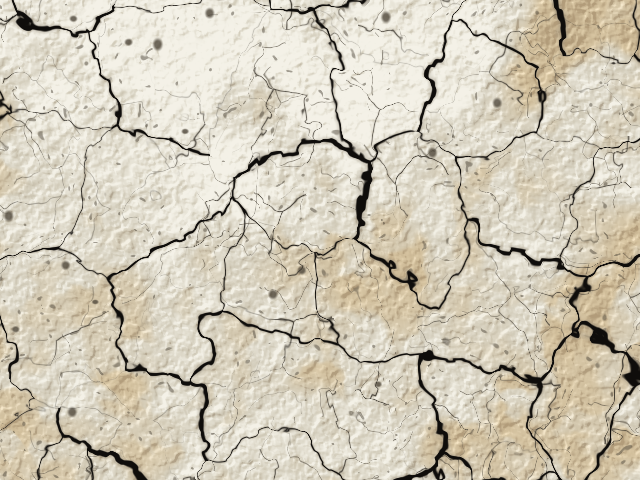
Give the GLSL for this texture, as a WebGL 1 fragment shader.

```glsl
precision highp float;
// Sun-bleached cracked mud: dark branching cracks over pale, gritty, stained plates.

uniform vec2 u_resolution;

#define PLATES 4.3         // main plates per canvas height
#define SHARDS 8.5         // secondary crack cells per canvas height
#define CRACK_WIDTH 0.0050 // half width of the widest crack
#define HAIR_WIDTH 0.0013  // half width of the widest hairline
#define WARP 0.075         // crack wander
#define GRIT 1.55          // relief contrast
#define STAIN 1.15         // stain contrast
#define BLEACHED vec3(0.955, 0.945, 0.905)
#define SAND vec3(0.82, 0.795, 0.725)
#define EARTH vec3(0.69, 0.645, 0.565)
#define SHADOW vec3(0.31, 0.28, 0.23)
#define VOID vec3(0.06, 0.052, 0.042)

vec2 hash2(vec2 cell) {
  vec2 k = vec2(dot(cell, vec2(127.1, 311.7)), dot(cell, vec2(269.5, 183.3)));
  return fract(sin(k) * 43758.5);
}

vec2 seedPoint(vec2 cell) {
  return 0.08 + 0.84 * hash2(cell);
}

// Smooth cellular noise: random cell values blended by distance, two channels.
vec2 cellNoise(vec2 p) {
  vec2 base = floor(p), f = p - base, sum = vec2(0.0);
  float total = 0.0;
  for (int j = -1; j <= 1; j++) {
    for (int i = -1; i <= 1; i++) {
      vec2 o = vec2(float(i), float(j));
      vec2 r = o + seedPoint(base + o) - f;
      float weight = exp(-7.0 * dot(r, r));
      sum += weight * hash2(base + o + 57.0);
      total += weight;
    }
  }
  return sum / total;
}

// Voronoi borders with a random width per border: x = crack, y = soft rim.
vec2 crackNet(vec2 p, float cells, float halfWidth, float gaps, float soft) {
  vec2 x = p * cells, base = floor(x), f = x - base;
  vec2 home = vec2(0.0), toHome = vec2(0.0);
  float nearest = 9.0;
  for (int j = -1; j <= 1; j++) {
    for (int i = -1; i <= 1; i++) {
      vec2 o = vec2(float(i), float(j));
      vec2 r = o + seedPoint(base + o) - f;
      if (dot(r, r) < nearest) { nearest = dot(r, r); home = o; toHome = r; }
    }
  }
  vec2 net = vec2(0.0);
  for (int j = -2; j <= 2; j++) {
    for (int i = -2; i <= 2; i++) {
      vec2 o = home + vec2(float(i), float(j));
      vec2 r = o + seedPoint(base + o) - f;
      vec2 across = r - toHome;
      if (dot(across, across) > 0.0001) {
        float d = dot(0.5 * (toHome + r), normalize(across)) / cells;
        float chance = hash2(2.0 * base + home + o + 13.0).x;
        float present = smoothstep(gaps - 0.08, gaps + 0.12, chance);
        float w = halfWidth * (0.12 + 0.88 * chance * chance);
        float core = 1.0 - smoothstep(w - soft, w + soft, d);
        float rim = 1.0 - smoothstep(w, w * 2.2 + 0.003, d);
        net = max(net, present * vec2(core, rim));
      }
    }
  }
  return net;
}

float gritHeight(vec2 p) {
  return cellNoise(p * 52.0).x + 0.5 * cellNoise(p * 125.0 + 9.0).x;
}

// Rare small pebbles and pits, kept inside their own cells.
float specks(vec2 p, float cells, float rarity) {
  vec2 x = p * cells, cell = floor(x);
  vec2 dice = hash2(cell + 91.0);
  vec2 r = x - cell - 0.3 - 0.4 * hash2(cell);
  r.x *= 0.7 + 0.6 * dice.y;
  float radius = 0.08 + 0.14 * dice.y;
  return step(rarity, dice.x) * (1.0 - smoothstep(radius * 0.5, radius * 1.3, length(r)));
}

void main() {
  vec2 p = gl_FragCoord.xy / u_resolution.y;
  float soft = max(0.8 / u_resolution.y, 0.0009);

  // Jagged wandering shared by every crack
  vec2 ragged = 0.20 * (cellNoise(p * 20.0) - 0.5) + 0.11 * (cellNoise(p * 48.0) - 0.5);
  vec2 q = p + WARP * (cellNoise(p * 6.0 + 3.0) - 0.5 + 1.7 * ragged);

  // Plate surface: stains, then grit lit from the upper left
  vec2 broad = cellNoise(p * 2.6 + 21.0);
  float stain = 0.5 * broad.x + 0.3 * cellNoise(p * 7.0 + 5.0).x + 0.2 * cellNoise(q * 19.0).y;
  float relief = gritHeight(p) - gritHeight(p + vec2(-0.0035, 0.0035));
  float tone = 0.33 + STAIN * (stain - 0.5) - GRIT * 0.5 * relief;
  vec3 color = mix(BLEACHED, SAND, smoothstep(-0.05, 0.55, tone));
  color = mix(color, EARTH, smoothstep(0.48, 0.88, tone));
  color *= mix(vec3(1.0), vec3(1.01, 0.95, 0.85), smoothstep(0.48, 0.72, stain));
  color = mix(color, SHADOW, 0.5 * specks(q, 38.0, 0.82));
  color = mix(color, SHADOW, 0.8 * specks(p + 4.0, 17.0, 0.96));

  // Cracks: hairlines fade in patches, main cracks swell and thin
  float patchy = smoothstep(0.25, 0.6, cellNoise(p * 5.0 + 40.0).y);
  float swell = 0.6 + 0.8 * cellNoise(p * 11.0 + 8.0).x;
  vec2 fine = crackNet(q + 0.02 * ragged + 7.3, SHARDS, HAIR_WIDTH, 0.42, soft);
  vec2 hair = crackNet(q + 0.03 * ragged.yx + 2.7, SHARDS * 2.0, HAIR_WIDTH * 0.6, 0.62, soft);
  vec2 wide = crackNet(q, PLATES, CRACK_WIDTH * swell, 0.12, soft);
  color = mix(color, EARTH * 0.85, 0.35 * max(wide.y, 0.6 * fine.y * patchy));
  color = mix(color, SHADOW, 0.75 * hair.x * patchy);
  color = mix(color, SHADOW * 0.6, 0.9 * fine.x * mix(0.35, 1.0, patchy));
  color = mix(color, VOID, wide.x);

  gl_FragColor = vec4(color, 1.0);
}
```
